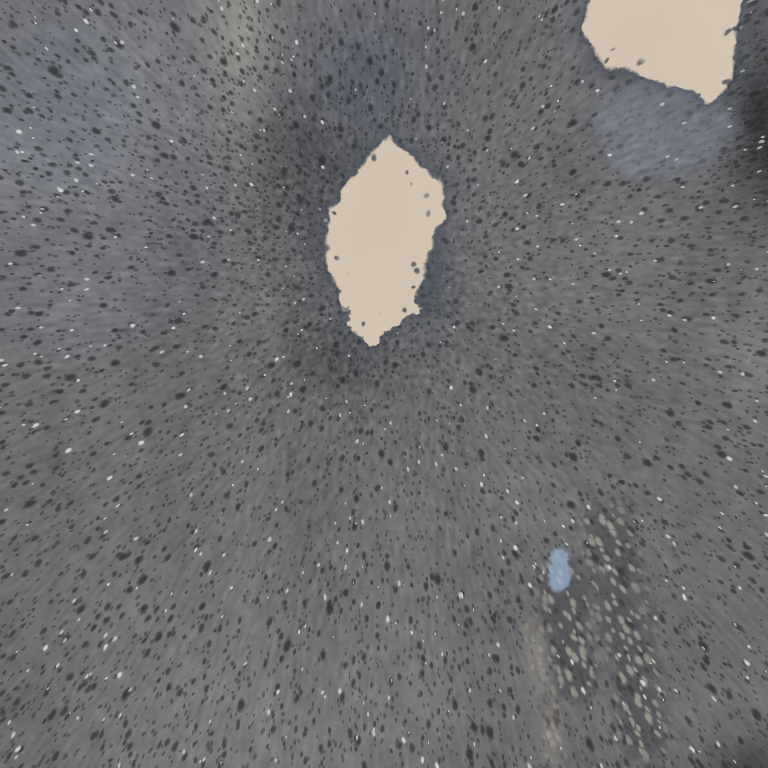
Reproduce this texture procedurally as a Shadertoy shader.

```glsl
// Worn asphalt with two muddy puddles, damp stains and strips of broken gravel.
// Puddles are polygon distances roughened by gradient noise; pits, chips and
// glints are hashed cells stretched along rays that leave a common focus.

const vec3 ASPHALT = vec3(.428, .427, .437);
const vec3 MUD = vec3(.825, .762, .695);
const vec3 DAMP = vec3(.27, .30, .34);
const vec3 SLATE = vec3(.46, .48, .52);
const vec3 TAR = vec3(.16, .17, .175);
const vec3 CHIP = vec3(.66, .64, .60);
const vec3 GLINT = vec3(.86, .87, .87);
const vec2 FOCUS = vec2(.50, .64);
const float STRETCH = 1.9;  // growth of streaks away from the focus
const float GRAIN = .15;    // contrast of the fine surface
const float RAGGED = .011;  // roughness of the puddle outlines

const int N = 11;
const vec2 MIDDLE_POOL[N] = vec2[](vec2(.508, .82), vec2(.577, .757), vec2(.579, .72),
    vec2(.56, .681), vec2(.549, .616), vec2(.521, .577), vec2(.477, .553),
    vec2(.449, .59), vec2(.423, .661), vec2(.426, .724), vec2(.484, .807));
const vec2 CORNER_POOL[N] = vec2[](vec2(.775, 1.03), vec2(.768, .995), vec2(.759, .961),
    vec2(.781, .919), vec2(.833, .901), vec2(.898, .88), vec2(.927, .863),
    vec2(.954, .896), vec2(.96, .948), vec2(.968, .995), vec2(.966, 1.03));

vec2 hash2(vec2 p) {
    vec3 q = fract(p.xyx * vec3(.1031, .1030, .0973));
    q += dot(q, q.yzx + 33.33);
    return fract((q.xx + q.yz) * q.zy);
}

float slope(vec2 cell, vec2 d) { return dot(hash2(cell) * 2. - 1., d); }

float gradientNoise(vec2 p) {
    vec2 i = floor(p), f = p - i, e = vec2(1, 0), u = f * f * (3. - 2. * f);
    return mix(mix(slope(i, f), slope(i + e, f - e), u.x),
               mix(slope(i + e.yx, f - e.yx), slope(i + 1., f - 1.), u.x), u.y);
}

float fbm(vec2 p) {
    float sum = 0., amp = 1.;
    for (int i = 0; i < 4; i++, amp *= .55) {
        sum += amp * gradientNoise(p);
        p = mat2(1.6, 1.2, -1.2, 1.6) * p + 17.;
    }
    return sum;
}

float segment(vec2 p, vec2 a, vec2 b) {
    vec2 w = p - a, e = b - a;
    return length(w - e * clamp(dot(w, e) / dot(e, e), 0., 1.));
}

float polygon(vec2 p, vec2 v[N]) {
    float d = 1e3, side = 1.;
    for (int i = 0, j = N - 1; i < N; j = i, i++) {
        vec2 e = v[j] - v[i], w = p - v[i];
        d = min(d, segment(p, v[i], v[j]));
        bvec3 c = bvec3(p.y >= v[i].y, p.y < v[j].y, e.x * w.y > e.y * w.x);
        if (all(c) || all(not(c))) side = -side;
    }
    return side * d;
}

// Soft ellipse: centre in xy, radii in zw
float blob(vec2 p, vec4 s) { p = (p - s.xy) / s.zw; return exp(-dot(p, p)); }

// Scattered flecks, one per cell, elongated along the ray from the focus
float flecks(vec2 p, float cells, float density, float size) {
    vec2 g = p * cells;
    float cover = 0.;
    for (int k = 0; k < 9; k++) {
        vec2 cell = floor(g) + vec2(k % 3, k / 3) - 1.;
        vec2 pos = cell + .1 + .8 * hash2(cell + cells), pick = hash2(cell + cells + 71.);
        vec2 ray = pos / cells - FOCUS, d = g - pos;
        float r = max(length(ray), .001);
        ray /= r;
        d = vec2(dot(d, ray) / (1. + STRETCH * r), dot(d, vec2(-ray.y, ray.x)));
        float edge = smoothstep(.4, 1.25, length(d) / (size * (.4 + .6 * pick.y)));
        cover = max(cover, step(pick.x, density) * (1. - edge));
    }
    return cover;
}

void mainImage(out vec4 fragColor, in vec2 fragCoord) {
    vec2 uv = fragCoord / iResolution.xy, ray = uv - FOCUS;
    float rough = fbm(uv * 36.), broad = fbm(uv * 7.);
    vec2 bent = uv + .003 * vec2(gradientNoise(uv * 90.), gradientNoise(uv * 90. + 40.));

    // Broad wear, stains and vertical tracks
    vec3 col = ASPHALT + .035 * (broad + gradientNoise(uv * vec2(11, 2.5)))
        - .08 * blob(uv, vec4(.39, .79, .09, .11)) - .07 * blob(uv, vec4(.46, .53, .09, .05))
        - .2 * blob(uv, vec4(1, .84, .045, .11)) - .14 * blob(uv, vec4(.98, 0, .07, .04))
        + .05 * blob(uv, vec4(.97, .55, .07, .06))
        + vec3(.045, .055, .075) * blob(uv, vec4(.08, .86, .2, .22))
        + vec3(.12, .11, .08) * blob(uv, vec4(.31, .96, .045, .15))
        + vec3(.06, .05, .04) * blob(uv, vec4(.34, .06, .2, .16));
    col = mix(col, vec3(.34, .36, .41), .7 * blob(uv, vec4(.475, .9, .075, .08)));
    float slate = smoothstep(.3, .6, blob(uv, vec4(.865, .835, .1, .075)) + .2 * broad);
    col = mix(col, SLATE, .8 * slate);

    // Fine grain, averaged along the rays
    float grain = .3 * rough;
    for (float i = -2.; i < 3.; i++) grain += .2 * gradientNoise((uv + ray * i * .008) * 150.);
    col += GRAIN * grain;

    // Puddle distances and the pitted ground near them
    float middle = polygon(uv, MIDDLE_POOL) + RAGGED * rough * (2.2 - 1.2 * smoothstep(.57, .65, uv.y));
    float pool = min(middle, polygon(uv, CORNER_POOL) + RAGGED * rough);
    float loose = exp(-max(middle, 0.) * 13.) + blob(uv, vec4(.34, .75, .1, .16))
        + 1.5 * blob(uv, vec4(1, .85, .06, .13));
    float pits = max(flecks(bent, 46., .1 + .12 * loose, .24), .85 * flecks(bent, 85., .18 + .28 * loose, .32));
    pits = max(pits, .6 * flecks(bent, 150., .22 + .25 * loose, .36));
    col = mix(col, TAR, .72 * pits * (1. - .6 * slate));

    // Broken strips with pale chips
    float strip = min(segment(uv, vec2(.79, .31), vec2(.84, .04)), segment(uv, vec2(.73, .24), vec2(.75, .12)));
    strip = 1. - smoothstep(.012, .05, strip + .018 * rough);
    float scar = segment(uv, vec2(.693, .18), vec2(.722, .02)) + .012 * rough;
    float chips = flecks(bent, 80., .65, .38);
    col = mix(mix(col, TAR + .1, .55 * strip), CHIP, .75 * strip * chips);
    col = mix(col, CHIP * (.85 + .3 * rough), (1. - smoothstep(.008, .022, scar)) * (.4 + .5 * chips));
    float blue = smoothstep(.4, .7, blob(uv, vec4(.727, .257, .019, .034)) + .45 * rough);
    col = mix(col, vec3(.6, .7, .8), .75 * blue);

    // Small bright stones
    float glints = max(flecks(bent, 48., .045, .14), .8 * flecks(bent, 105., .035 + .025 * loose, .25));
    col = mix(col, GLINT, .85 * glints);

    // Damp rims, then mud with a few stones along the shore
    float rim = exp(-max(pool, 0.) * 75.) + .7 * blob(uv, vec4(.562, .635, .025, .06));
    col = mix(col, DAMP, .6 * min(rim, 1.));
    float stones = flecks(bent, 60., .22, .25) * smoothstep(-.032, -.012, pool);
    vec3 mud = mix(MUD + .012 * broad, DAMP, .8 * stones);
    fragColor = vec4(mix(col, mud, 1. - smoothstep(-.003, .002, pool)), 1);
}
```
